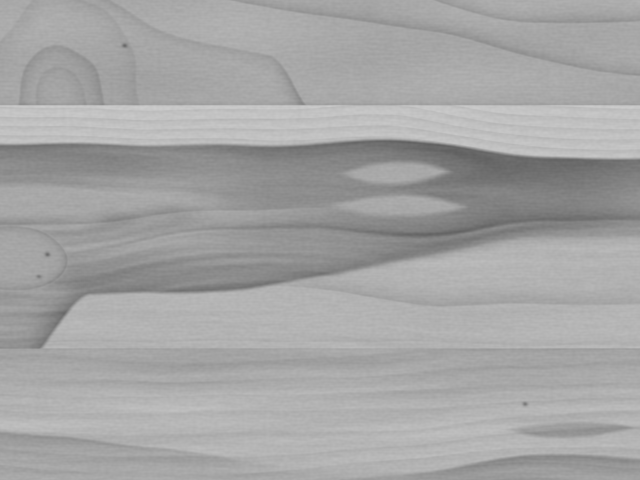
Write a Shadertoy shader that draws this texture.

```glsl
// Three grey planks of planed wood, stacked as horizontal boards.
// Each board is a base tone darkened by veins (one crisp side, one fading
// side) along smooth curves, plus stretched gradient noise for the fibres.

const float SEAM_TOP = 0.781;
const float SEAM_LOW = 0.274;
const float SAP_TONE = 0.765;
const float PALE_TONE = 0.705;
const float TOP_TONE = 0.655;
const float HEART_TONE = 0.605;
const float ISLAND_TONE = 0.67;
const float KNOT_DEPTH = 0.22;
const float STREAK_DEPTH = 0.13;
const float FIBRE_DEPTH = 0.022;

vec2 gradientAt(vec2 cell) {
    vec3 h = fract(cell.xyx * vec3(0.1031, 0.1030, 0.0973));
    h += dot(h, h.yzx + 33.33);
    float angle = 6.2832 * fract((h.x + h.y) * h.z);
    return vec2(cos(angle), sin(angle));
}

float gradientNoise(vec2 p) {
    vec2 i = floor(p), f = p - i;
    vec2 u = f * f * f * (f * (f * 6.0 - 15.0) + 10.0);
    vec2 e = vec2(1, 0);
    float low = mix(dot(gradientAt(i), f), dot(gradientAt(i + e), f - e), u.x);
    float high = mix(dot(gradientAt(i + e.yx), f - e.yx),
                     dot(gradientAt(i + 1.0), f - 1.0), u.x);
    return mix(low, high, u.y);
}

float hump(float x, float centre, float width) {
    float t = (x - centre) / width;
    return exp(-t * t);
}

// Turns a level function into a distance in canvas heights
float metric(float d) {
    return d / max(length(vec2(dFdx(d), dFdy(d))) * iResolution.y, 0.5);
}

float vein(float d, float crisp, float fade) {
    return smoothstep(-crisp, crisp, d) * exp(-max(d, 0.0) / fade);
}

float streaks(float x, float v) {
    return gradientNoise(vec2(x * 1.7, v * 30.0))
         + 0.6 * gradientNoise(vec2(x * 3.1 + 7.0, v * 74.0));
}

// Growth rings that darken slowly and end sharply
float rings(float v) {
    float f = fract(v);
    return f * f * (1.0 - smoothstep(0.82, 1.0, f));
}

float lens(vec2 p, vec2 centre, vec2 size) {
    vec2 k = (p - centre) / size;
    return 1.0 - smoothstep(0.55, 1.15, k.x * k.x + abs(k.y));
}

float knot(vec2 p, vec2 centre) {
    return exp(-dot((p - centre) * vec2(0.8, 1), (p - centre) * vec2(0.8, 1)) / 0.00002);
}

float topBoard(vec2 p) {
    float x = p.x, y = p.y;
    float tone = TOP_TONE + 0.05 * gradientNoise(p * vec2(3, 9));
    tone += 0.035 * smoothstep(0.0, 0.2, y + 0.2 * x - 1.08);
    // Long sloping contours; the first one hooks down
    float hook = 0.855 + 0.15 * exp((0.22 - x) / 0.2) - 0.12 * smoothstep(0.56, 0.67, x);
    float slope = 1.0 - 0.19 * (x - 0.52) + 0.007 * sin(x * 9.0);
    float cup = 0.948 + 0.6 * (x - 1.2) * (x - 1.2);
    tone -= (0.07 + 0.09 * hump(x, 0.65, 0.06)) * vein(metric(hook - y), 0.004, 0.014);
    tone -= 0.10 * vein(metric(y - slope), 0.003, 0.013);
    tone -= 0.10 * vein(metric(y - cup), 0.003, 0.012);
    // Nested arches around the burl
    vec2 q = (p - vec2(0.13, 0.78)) / vec2(0.085, 0.125);
    float e = length(q) + 0.25 * gradientNoise(p * 9.0);
    for (int i = 0; i < 3; i++) {
        float radius = 0.6 + 0.55 * float(i * i + i) * 0.4;
        float depth = i == 1 ? 0.09 : 0.045;
        tone -= depth * vein(metric(radius - e), 0.004, 0.018);
    }
    return tone - KNOT_DEPTH * knot(p, vec2(0.26, 0.908));
}

float middleBoard(vec2 p) {
    float x = p.x, y = p.y;
    float upper = 0.699 - 0.028 * smoothstep(0.8, 1.15, x) + 0.012 * hump(x, 0.82, 0.16);
    float lower = 0.387 + 0.115 * smoothstep(0.35, 1.2, x)
                - 0.15 * (1.0 - smoothstep(0.04, 0.19, x));
    float middle = 0.525 - 0.055 * (1.0 - smoothstep(0.1, 0.5, x))
                 - 0.018 * hump(x, 0.87, 0.13) + 0.015 * smoothstep(0.95, 1.15, x);
    float branch = 0.53 + 0.036 * smoothstep(0.1, 0.5, x);
    float thin = 0.405 - 0.04 * smoothstep(0.55, 0.95, x);
    float v = y - mix(middle, upper, smoothstep(0.52, 0.68, y));
    float right = smoothstep(0.55, 1.2, x);

    // Dark heartwood with its veins
    float heart = HEART_TONE - 0.035 * smoothstep(0.54, 0.66, y)
                - 0.045 * right * smoothstep(0.48, 0.56, y) + STREAK_DEPTH * streaks(x, v);
    heart = mix(heart, ISLAND_TONE, 0.85 * lens(p, vec2(0.04, 0.578), vec2(0.38, 0.042)));
    heart = mix(heart, ISLAND_TONE, lens(p, vec2(0.825, 0.639), vec2(0.12, 0.026)));
    heart = mix(heart, ISLAND_TONE, lens(p, vec2(0.83, 0.571), vec2(0.15, 0.026)));
    float burl = 1.0 - length((p - vec2(0.02, 0.46)) / vec2(0.12, 0.067));
    heart = mix(heart, 0.65, smoothstep(-0.1, 0.1, burl));
    heart -= 0.08 * vein(metric(burl), 0.003, 0.01);
    heart -= 0.13 * vein(metric(upper - y), 0.005, 0.026);
    heart -= 0.17 * (1.0 - 0.6 * right) * vein(metric(y - lower), 0.006, 0.026);
    heart -= 0.13 * smoothstep(0.1, 0.4, x) * vein(y - middle, 0.005, 0.02);
    heart -= 0.08 * (1.0 - smoothstep(0.55, 0.75, x)) * vein(y - branch, 0.003, 0.012);

    // Pale sapwood above and below
    float sap = SAP_TONE + 0.02 * smoothstep(0.75, 0.78, y) - 0.06 * rings((y - upper) * 48.0 + x * 0.8);
    float pale = PALE_TONE + 0.03 * streaks(x, y - thin);
    pale -= smoothstep(0.45, 0.7, x) * 0.075 * vein(y - thin, 0.003, 0.025);
    pale -= 0.04 * vein(y - 0.284 - 0.006 * sin(x * 3.0), 0.003, 0.006);
    float soft = mix(0.006, 0.025, right);
    float tone = mix(pale, heart, smoothstep(-soft, soft, metric(y - lower)));
    tone = mix(tone, sap, smoothstep(-0.005, 0.005, y - upper));
    return tone - KNOT_DEPTH * (knot(p, vec2(0.099, 0.474)) + 0.7 * knot(p, vec2(0.081, 0.425)));
}

float lowBoard(vec2 p) {
    float x = p.x, y = p.y;
    float v = y - 0.025 * smoothstep(0.6, 1.2, x) + 0.006 * sin(x * 3.0);
    float tone = mix(0.715, 0.655, smoothstep(0.14, 0.26, y)) + 0.05 * streaks(x, v);
    tone -= 0.05 * rings(v * 27.0 + gradientNoise(vec2(x * 1.5, v * 8.0)));
    float left = 0.102 - 0.085 * smoothstep(-0.1, 0.85, x);
    float crest = 0.018 + 0.034 * smoothstep(0.85, 1.13, x) - 0.008 * smoothstep(1.15, 1.35, x);
    tone -= 0.06 * smoothstep(-0.01, 0.03, left - y);
    tone -= 0.12 * (1.0 - smoothstep(0.25, 0.65, x)) * vein(left - y, 0.004, 0.012);
    tone -= 0.20 * smoothstep(0.75, 1.1, x) * vein(crest - y, 0.005, 0.03);
    tone -= 0.11 * lens(p, vec2(1.19, 0.104), vec2(0.14, 0.018));
    return tone - KNOT_DEPTH * knot(p, vec2(1.094, 0.157));
}

void mainImage(out vec4 fragColor, in vec2 fragCoord) {
    vec2 p = fragCoord / iResolution.y;
    vec2 bent = p + vec2(0, 0.009 * gradientNoise(p * vec2(5, 11)));
    float edge = 0.7 / iResolution.y + 0.0007;
    float top = topBoard(bent), mid = middleBoard(bent), low = lowBoard(bent);

    // Stack the boards and shade their joints
    float tone = mix(low, mid, smoothstep(-edge, edge, p.y - SEAM_LOW));
    tone = mix(tone, top, smoothstep(-edge, edge, p.y - SEAM_TOP));
    tone -= 0.07 * vein(p.y - SEAM_TOP, edge, 0.003) + 0.05 * vein(SEAM_LOW - p.y, edge, 0.003);

    // Fine fibres and pores
    tone += FIBRE_DEPTH * gradientNoise(p * vec2(28, 190));
    tone += FIBRE_DEPTH * gradientNoise(p * vec2(110, 150) + 31.0);
    fragColor = vec4(vec3(tone), 1);
}
```
